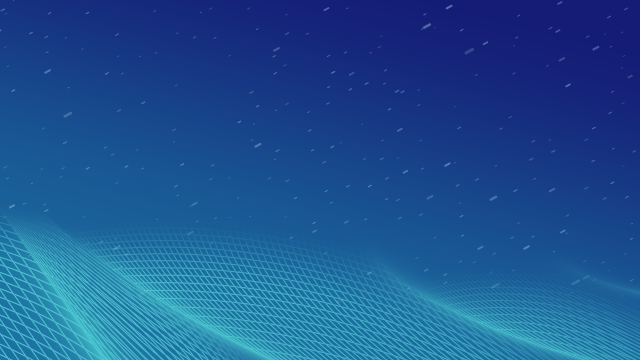
This background is drawn by a WebGL 1 fragment shader. Its source:

```glsl
precision highp float;
// Translucent folded wave nets below a diagonal blue gradient with drifting flecks.

uniform vec2 u_resolution;

const vec3 SKY_DARK = vec3(0.080, 0.110, 0.460);
const vec3 SKY_LIGHT = vec3(0.100, 0.380, 0.600);
const vec3 FILL_COLOR = vec3(0.110, 0.480, 0.655);
const vec3 NET_COLOR = vec3(0.350, 0.830, 0.850);
const vec3 FOLD_COLOR = vec3(0.310, 0.820, 0.830);
const vec3 FLECK_COLOR = vec3(0.660, 0.800, 0.900);
const vec2 FLECK_DIRECTION = vec2(0.880, 0.475);
const float LINE_HALF_WIDTH = 0.0016;
const float LINE_ALPHA = 0.80;
const float FILL_ALPHA = 0.62;
const float FOLD_ALPHA = 0.80;
const float FOLD_WIDTH = 0.050;
const float FADE_DEPTH = 0.20;
const float ROW_DENSITY = 62.0;
const float ROW_PERSPECTIVE = 0.8;
const float LEFT_ROW_TILT = 0.25;
const float RIGHT_COLUMN_SKEW = 30.0;

float hash(vec2 p) {
  vec3 q = fract(p.xyx * 0.1031);
  q += dot(q, q.yzx + 33.33);
  return fract((q.x + q.y) * q.z);
}

// Horizontal place of each fold: a parabola in height, held past its vertex.
float foldX(float i, float y) {
  vec3 c = vec3(-0.20, -0.70, 0.02);
  if (i > 0.5) c = vec3(0.29, -0.70, 0.02);
  if (i > 1.5) c = vec3(0.75, -2.08, 1.35);
  if (i > 2.5) c = vec3(1.62, -3.31, 4.60);
  if (i > 3.5) c = vec3(3.07, -10.1, 16.8);
  if (i > 4.5) c.x = 4.20;
  y = min(y, -0.5 * c.y / c.z);
  return c.x + y * (c.y + c.z * y);
}

// Depth below the arched crest of a sheet.
float sheetDepth(vec2 p, float i) {
  vec3 crest = vec3(0.00, 0.45, 0.40);
  if (i > 0.5) crest = vec3(0.03, 0.435, 0.90);
  if (i > 1.5) crest = vec3(0.45, 0.40, 0.27);
  if (i > 2.5) crest = vec3(1.39, 0.27, 0.60);
  if (i > 3.5) crest = vec3(1.72, 0.23, 0.30);
  float offset = p.x - crest.x;
  return crest.y - crest.z * offset * offset - p.y;
}

// Column and row numbers of a net, crowded towards its left fold.
vec2 netCoord(vec2 p, float i) {
  float left = foldX(i, p.y);
  float across = max((p.x - left) / (foldX(i + 1.0, p.y) - left), 0.0);
  float isRight = step(1.5, i);
  float column = mix(21.0, 26.0, isRight) * pow(across, 0.72);
  float depth = sheetDepth(p, i);
  float row = ROW_DENSITY * depth / (1.0 + ROW_PERSPECTIVE * max(depth, 0.0));
  row -= ROW_DENSITY * LEFT_ROW_TILT * (1.0 - isRight) * p.x;
  return vec2(column + RIGHT_COLUMN_SKEW * isRight * p.x, row);
}

float netLines(vec2 p, float i, float pixel) {
  vec2 n = netCoord(p, i);
  vec2 dx = (netCoord(p + vec2(pixel, 0.0), i) - n) / pixel;
  vec2 dy = (netCoord(p + vec2(0.0, pixel), i) - n) / pixel;
  vec2 slope = sqrt(dx * dx + dy * dy) + 0.001;
  vec2 gap = abs(fract(n - 0.5) - 0.5) / slope;
  vec2 cover = clamp((LINE_HALF_WIDTH - gap) / pixel + 0.5, 0.0, 1.0);
  return max(cover.x, cover.y);
}

// One slanted, rounded fleck in some of the cells.
float flecks(vec2 p, float cell, float chance, float size, float pixel) {
  vec2 id = floor(p / cell);
  vec2 place = vec2(hash(id + 3.7), hash(id + 17.3));
  vec2 q = p - (id + 0.2 + 0.6 * place) * cell;
  float halfLength = size * mix(0.5, 1.2, hash(id + 41.9));
  float along = dot(q, FLECK_DIRECTION);
  float aside = dot(q, vec2(-FLECK_DIRECTION.y, FLECK_DIRECTION.x));
  float beyond = max(abs(along) - halfLength, 0.0);
  float d = length(vec2(beyond, aside)) - halfLength * 0.40;
  float present = step(hash(id + 71.1), chance);
  return present * mix(0.45, 1.0, place.x) * clamp(0.5 - d / pixel, 0.0, 1.0);
}

void main() {
  float pixel = 1.0 / u_resolution.y;
  vec2 p = gl_FragCoord.xy * pixel;

  // Sky
  float shade = smoothstep(0.37, 1.37, p.y + 0.253 * p.x);
  vec3 color = mix(SKY_LIGHT, SKY_DARK, shade);

  // Net sheets and the bright folds between them
  float strength = mix(1.0, 0.66, clamp(p.x / 1.78, 0.0, 1.0));
  float glowFade = 1.0 - smoothstep(0.04, 0.43 - 0.07 * p.x, p.y);
  float glow = 0.0;
  for (int k = 0; k < 5; k++) {
    float i = float(k);
    float left = p.x - foldX(i, p.y);
    float right = foldX(i + 1.0, p.y) - p.x;
    float inside = clamp(left / pixel + 0.5, 0.0, 1.0) * clamp(right / pixel + 0.5, 0.0, 1.0);
    float fade = smoothstep(0.0, FADE_DEPTH, sheetDepth(p, i)) * inside * strength;
    color = mix(color, FILL_COLOR, FILL_ALPHA * fade);
    color = mix(color, NET_COLOR, LINE_ALPHA * fade * netLines(p, i, pixel));
    glow = max(glow, exp(-abs(left) / FOLD_WIDTH));
  }
  color = mix(color, FOLD_COLOR, FOLD_ALPHA * glow * glowFade * strength);

  // Small, medium and large flecks
  float dust = 0.45 * flecks(p, 0.052, 0.40, 0.0037, pixel);
  dust = max(dust, 0.45 * flecks(p + 0.71, 0.11, 0.32, 0.0062, pixel));
  dust = max(dust, 0.42 * flecks(p + 0.37, 0.23, 0.35, 0.0090, pixel));
  color = mix(color, FLECK_COLOR, dust * smoothstep(0.05, 0.35, p.y));

  gl_FragColor = vec4(color, 1.0);
}
```
